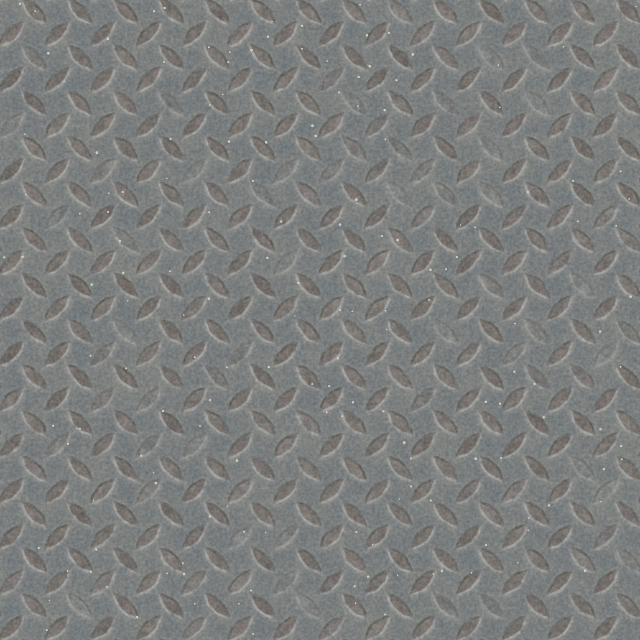
Give the GLSL for this texture, as a Shadertoy shader.

```glsl
// Worn steel tread plate: 14 x 14 repeats, each with two raised lens-shaped studs
// leaning opposite ways. Studs are two-circle distance fields lit from below;
// wrapping gradient noise adds stains, grain and uneven wear.

const float REPEATS = 14.0;

// Integer hash of a non-negative lattice point, two values in 0..1
vec2 hash2(vec2 p) {
    uvec2 v = uvec2(p) * 1664525u + 12345u;
    v.x += v.y * 48271u;
    v.y += v.x * 69621u;
    v ^= v >> 16u;
    v.x += v.y * 48271u;
    v.y += v.x * 69621u;
    v ^= v >> 16u;
    return vec2(v & 65535u) / 65535.0;
}

float corner(vec2 cell, vec2 offset, float period) {
    float angle = 6.28318 * hash2(mod(cell, period) + period).x;
    return dot(vec2(cos(angle), sin(angle)), offset);
}

// Gradient noise that wraps after a whole number of cells
float noise(vec2 uv, float period) {
    vec2 p = uv * period, i = floor(p), f = p - i;
    vec2 u = f * f * f * (f * (f * 6.0 - 15.0) + 10.0);
    vec2 e = vec2(1, 0);
    return mix(mix(corner(i, f, period), corner(i + e, f - e, period), u.x),
               mix(corner(i + e.yx, f - e.yx, period), corner(i + 1.0, f - 1.0, period), u.x), u.y);
}

float fbm(vec2 uv, float period) {
    float sum = 0.0, amplitude = 1.0;
    for (int i = 0; i < 4; i++) {
        sum += amplitude * noise(uv, period);
        period *= 2.0;
        amplitude *= 0.6;
    }
    return sum;
}

// Pointed lens along y: intersection of two circles
float lens(vec2 p, float halfWidth, float halfLength) {
    float radius = (halfLength * halfLength + halfWidth * halfWidth) / (2.0 * halfWidth);
    return length(vec2(abs(p.x) + radius - halfWidth, p.y)) - radius;
}

void mainImage(out vec4 fragColor, in vec2 fragCoord) {
    vec2 uv = fragCoord / iResolution.xy;
    float pixel = REPEATS / iResolution.y;
    float stain = fbm(uv, 11.0);
    float scuff = fbm(uv + 0.37, 45.0);
    vec2 wobble = 0.025 * vec2(noise(uv, 61.0), noise(uv, 67.0));

    // Bluish steel with warmer, paler stains
    vec3 color = mix(vec3(0.455, 0.475, 0.487), vec3(0.505, 0.515, 0.5),
                     clamp(0.4 + 0.6 * stain + 0.5 * scuff, 0.0, 1.0));

    // Studs: lean +1 rises to the right, lean -1 falls to the right
    for (float lean = -1.0; lean < 2.0; lean += 2.0) {
        vec2 grid = uv * REPEATS + 0.245 * lean;
        vec2 random = hash2(mod(floor(grid), REPEATS) + 50.0 * (lean + 2.0));
        vec2 p = fract(grid) - 0.5 + wobble;
        vec2 q = vec2(p.y - lean * p.x, p.y + lean * p.x) * 0.7071;
        float d = lens(q, 0.122 + 0.012 * random.y, 0.35 + 0.02 * random.x);
        float upper = smoothstep(-0.06, 0.06, q.x);
        float wear = smoothstep(0.72, 1.0, random.x);

        // Polished slope around the stud, brightest below it
        float slope = exp(-pow(max(d, 0.0) / 0.085, 2.0));
        color = mix(color, vec3(0.57, 0.575, 0.555),
                    slope * mix(0.75, 0.38, upper) * clamp(0.85 + 0.7 * scuff, 0.3, 1.0));

        // Rusty flat top, greyer where worn
        vec3 top = mix(vec3(0.475, 0.452, 0.44), vec3(0.49, 0.5, 0.495), wear);
        top += 0.04 * (random.y - 0.5) + 0.07 * scuff;
        color = mix(color, top, 1.0 - smoothstep(-pixel, pixel, d + 0.012));

        // Shadow on the upper rim, glint on the lower rim
        float rim = 1.0 - smoothstep(0.012, 0.022 + pixel, abs(d));
        float strength = (1.0 - 0.5 * wear) * clamp(0.8 + 0.9 * scuff, 0.2, 1.0);
        color = mix(color, mix(vec3(0.66, 0.66, 0.65), vec3(0.36, 0.355, 0.335), upper),
                    rim * strength * 0.75);
    }

    // Fine grain
    color += 0.05 * noise(uv, 150.0) + 0.06 * noise(uv, 251.0);

    // Sparse pale specks
    vec2 speckGrid = uv * 44.0, cell = floor(speckGrid);
    vec2 place = 0.2 + 0.6 * hash2(cell + 300.0);
    vec2 chance = hash2(cell + 500.0);
    float size = 0.04 + 0.05 * chance.y;
    float speck = 1.0 - smoothstep(size - 0.03, size + 0.04, length(speckGrid - cell - place));
    color = mix(color, vec3(0.8, 0.8, 0.76), speck * step(chance.x, 0.08));

    fragColor = vec4(clamp(color, 0.0, 1.0), 1.0);
}
```
